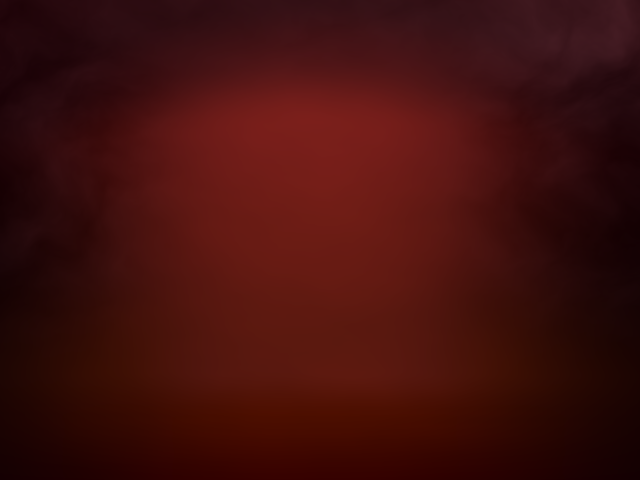
This background is drawn by a Shadertoy shader. Its source:

```glsl
const vec3 FLOOR_RED   = vec3(0.200, 0.000, 0.000);
const vec3 EMBER       = vec3(0.305, 0.060, 0.000);
const vec3 RUST        = vec3(0.360, 0.098, 0.060);
const vec3 BRICK       = vec3(0.430, 0.112, 0.082);
const vec3 CRIMSON     = vec3(0.480, 0.122, 0.105);
const vec3 DUSK        = vec3(0.275, 0.075, 0.085);
const vec3 NIGHT       = vec3(0.195, 0.060, 0.078);
const vec3 EDGE_LOW    = vec3(0.045, 0.000, 0.010);
const vec3 EDGE_HIGH   = vec3(0.120, 0.015, 0.035);
const vec3 CLOUD_TINT  = vec3(0.085, 0.055, 0.062);
const vec3 CORNER_HAZE = vec3(0.085, 0.055, 0.060);

const float GLOW_CENTER   = 0.49;
const float GLOW_WIDTH    = 0.345;
const float EMBER_WIDTH   = 0.415;
const float GLOW_SHARP    = 2.4;
const float DOME_CURVE    = 0.65;
const float CLOUD_SCALE   = 5.0;
const float MOTTLE_AMOUNT = 0.07;
const float STREAK_AMOUNT = 0.025;
const int   OCTAVES       = 5;

vec2 randomGradient(vec2 cell) {
    vec3 h = fract(cell.xyx * vec3(0.1031, 0.1030, 0.0973));
    h += dot(h, h.yzx + 33.33);
    float angle = 6.2832 * fract((h.x + h.y) * h.z);
    return vec2(cos(angle), sin(angle));
}

float gradientNoise(vec2 p) {
    vec2 cell = floor(p);
    vec2 f = p - cell;
    vec2 blend = f * f * f * (f * (f * 6.0 - 15.0) + 10.0);
    vec2 e = vec2(0.0, 1.0);
    float a = dot(randomGradient(cell), f);
    float b = dot(randomGradient(cell + e.yx), f - e.yx);
    float c = dot(randomGradient(cell + e.xy), f - e.xy);
    float d = dot(randomGradient(cell + e.yy), f - e.yy);
    return mix(mix(a, b, blend.x), mix(c, d, blend.x), blend.y);
}

float fbm(vec2 p) {
    float sum = 0.0;
    float amplitude = 0.6;
    for (int i = 0; i < OCTAVES; i++) {
        sum += amplitude * gradientNoise(p);
        p = mat2(1.6, 1.2, -1.2, 1.6) * p + 7.3;
        amplitude *= 0.5;
    }
    return sum;
}

// Vertical ramp through the middle of the glow
vec3 glowColumn(float y) {
    vec3 color = mix(FLOOR_RED, EMBER, smoothstep(-0.03, 0.16, y));
    color = mix(color, RUST, smoothstep(0.13, 0.23, y));
    color = mix(color, BRICK, smoothstep(0.28, 0.53, y));
    color = mix(color, CRIMSON, smoothstep(0.50, 0.74, y));
    color = mix(color, DUSK, smoothstep(0.74, 0.91, y));
    return mix(color, NIGHT, smoothstep(0.88, 1.0, y));
}

void mainImage(out vec4 fragColor, in vec2 fragCoord) {
    vec2 uv = fragCoord / iResolution.xy;
    vec2 p = vec2(uv.x * iResolution.x / iResolution.y, uv.y);

    // Soft noise warp keeps the glow outline irregular
    float drift = fbm(p * 2.5 + 11.0);
    float side = abs(uv.x - GLOW_CENTER + 0.025 * drift);

    // Domed glow, broader near the ember base
    float dome = DOME_CURVE * side * side * smoothstep(0.50, 0.85, uv.y);
    float base = smoothstep(0.48, 0.20, uv.y);
    float width = mix(GLOW_WIDTH, EMBER_WIDTH, base);
    width += 0.10 * smoothstep(0.80, 1.0, uv.y);
    float glow = exp(-pow(side / width, GLOW_SHARP));
    vec3 column = glowColumn(uv.y + dome + 0.015 * drift);
    column.b *= 1.0 - 0.8 * base * smoothstep(0.16, 0.34, side);

    vec3 edge = mix(EDGE_LOW, EDGE_HIGH, smoothstep(0.25, 1.0, uv.y));
    vec3 color = mix(edge, column, glow);

    // Smoky clouds around the glow
    vec2 cloudPoint = p * vec2(CLOUD_SCALE, CLOUD_SCALE * 1.4);
    float cloud = fbm(cloudPoint + 1.2 * vec2(drift, -drift));
    float outside = 1.0 - smoothstep(0.35, 0.95, glow);
    outside = max(outside, 0.6 * smoothstep(0.80, 0.97, uv.y));
    color += CLOUD_TINT * cloud * outside * smoothstep(0.12, 0.70, uv.y);

    // Mauve haze in the upper right
    float haze = 1.0 - smoothstep(0.0, 0.42, length((uv - vec2(0.97, 1.0)) * vec2(0.9, 1.1)));
    color += CORNER_HAZE * haze * (1.0 + 0.5 * cloud);

    // Broad mottling and faint floor streaks
    color *= 1.0 + MOTTLE_AMOUNT * fbm(p * vec2(4.0, 7.0) + 23.0);
    float streak = gradientNoise(vec2(p.x * 1.5, p.y * 90.0));
    color *= 1.0 + STREAK_AMOUNT * streak * smoothstep(0.25, 0.12, uv.y);

    fragColor = vec4(clamp(color, 0.0, 1.0), 1.0);
}
```
